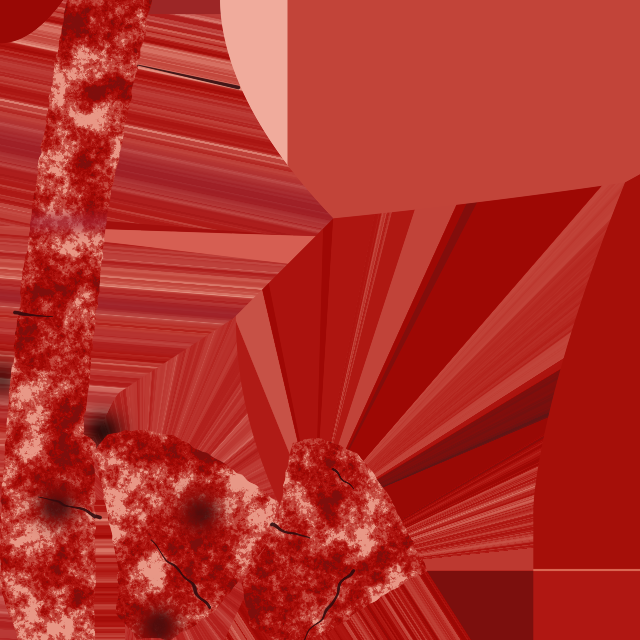
Give the GLSL for this background, as a Shadertoy shader.

```glsl
// Mottled red stones on a ground of flat facets and fans of thin streaks.
// Curved boundaries split the ground, angular stops colour the main fan,
// and fractal noise fills the column and the two polygonal stones.

// Layout units: 768 across the canvas, y pointing down.
const float SIZE = 768.;

// Angle in degrees where a ray sector starts, and its tone.
const vec2 SECTORS[19] = vec2[](
  vec2(-22, .82), vec2(-13.1, .33), vec2(-11.2, .45), vec2(1.6, .33),
  vec2(3.5, .52), vec2(11.2, .6), vec2(14.2, .54), vec2(18, .72),
  vec2(24.4, .32), vec2(25.8, .16), vec2(27.3, .29), vec2(40.9, .7),
  vec2(44.8, .61), vec2(54.2, .71), vec2(57.5, .45), vec2(59, .13),
  vec2(67, .42), vec2(73, .67), vec2(98, .14));

const vec2 LEFT_STONE[12] = vec2[](
  vec2(115, 545), vec2(130, 523), vec2(165, 517), vec2(207, 525),
  vec2(270, 558), vec2(333, 605), vec2(318, 655), vec2(255, 733),
  vec2(205, 766), vec2(165, 764), vec2(142, 735), vec2(144, 680));

const vec2 RIGHT_STONE[12] = vec2[](
  vec2(352, 532), vec2(385, 528), vec2(428, 545), vec2(463, 592),
  vec2(510, 684), vec2(440, 725), vec2(385, 763), vec2(335, 767),
  vec2(302, 750), vec2(291, 700), vec2(324, 650), vec2(340, 600));

// Crack end points, thick end first.
const vec4 CRACKS[7] = vec4[](
  vec4(253, 726, 183, 650), vec4(420, 688, 365, 768), vec4(328, 632, 372, 648),
  vec4(402, 564, 426, 586), vec4(18, 375, 62, 380), vec4(120, 621, 48, 598),
  vec4(286, 105, 165, 78));

float edge(float d) { return smoothstep(-.6, .6, d * iResolution.y / SIZE); }

float hash(vec2 p) { return fract(sin(dot(p, vec2(12.99, 78.23))) * 43758.5); }

float noise(vec2 p) {
  vec2 i = floor(p), f = fract(p);
  f *= f * (3. - 2. * f);
  return mix(mix(hash(i), hash(i + vec2(1, 0)), f.x),
             mix(hash(i + vec2(0, 1)), hash(i + 1.), f.x), f.y);
}

float fbm(vec2 p) {
  float sum = 0., gain = .27;
  for (int i = 0; i < 6; i++, gain *= .8) {
    sum += gain * noise(p);
    p = mat2(1.6, 1.2, -1.2, 1.6) * p + 17.;
  }
  return sum;
}

// Random flat bands with short soft borders.
float bands(float s) {
  float i = floor(s);
  return mix(hash(vec2(i, 7)), hash(vec2(i + 1., 7)), smoothstep(.75, 1., s - i));
}

float streaks(float s) {
  return .36 * bands(s * .06 + 40.) + .36 * bands(s * .15 + 90.) + .28 * bands(s * .4 + 150.);
}

// Tones from maroon through red to pale salmon.
vec3 ramp(float t) {
  vec3 c = mix(vec3(.38, .08, .08), vec3(.62, .03, .015), smoothstep(0., .3, t));
  c = mix(c, vec3(.68, .08, .06), smoothstep(.3, .5, t));
  c = mix(c, vec3(.76, .27, .23), smoothstep(.5, .75, t));
  return mix(c, vec3(.92, .62, .55), smoothstep(.75, 1.05, t));
}

float segment(vec2 p, vec2 a, vec2 b, out float h) {
  h = clamp(dot(p - a, b - a) / dot(b - a, b - a), 0., 1.);
  return length(p - mix(a, b, h));
}

// Signed distance, positive inside.
float polygon(vec2 p, vec2 v[12]) {
  float d = 1e6, side = -1., h;
  for (int i = 0; i < 12; i++) {
    vec2 a = v[i], b = v[(i + 1) % 12];
    d = min(d, segment(p, a, b, h));
    if ((a.y > p.y) != (b.y > p.y) && p.x < a.x + (b.x - a.x) * (p.y - a.y) / (b.y - a.y)) side = -side;
  }
  return d * side;
}

float spot(vec2 d) { return exp(-dot(d, d) / 500.); }

// Rays above, beside and below the right stone.
vec3 mainFan(vec2 p) {
  vec2 r = p - vec2(378, 620);
  float a = degrees(atan(r.x, -r.y)), tone = .56;
  if (a > 67. || p.y > 620.) a = max(67., degrees(atan(r.x, 685. - p.y)) + 8.);
  for (int i = 0; i < 19; i++)
    tone = mix(tone, SECTORS[i].y, edge(radians(a - SECTORS[i].x) * length(r)));
  float fine = .5 * step(11.2, a) * step(a, 14.2) + .1 * step(41., a) + .5 * step(66., a);
  tone += fine * (streaks(a * 12.) - .5) * step(a, 92.);
  float u = p.x - .64 * p.y;
  return ramp(mix(tone, .1 + .8 * streaks(u * 1.3), edge(73.6 - u) * step(684., p.y)));
}

void mainImage(out vec4 fragColor, in vec2 fragCoord) {
  vec2 p = fragCoord / iResolution.xy * SIZE;
  p.y = SIZE - p.y;
  float x = p.x, y = p.y, h;
  // Streaks beside the column, split by a pale wedge
  float below = y - 271. - .033 * x;
  float s = y - (x - 150.) * (below > 0. ? .08 : .21);
  vec3 side = mix(ramp(.2 + .94 * streaks(s)), vec3(.69, .18, .19), .55 * bands(s * .04 + 5.));
  side = mix(side, vec3(.6, .13, .17), .7 * (spot(vec2(s - 203., 0)) + spot(vec2(s * 2. - 736., 0))));
  side = mix(side, vec3(.64, .06, .05), edge(y - 255. - .08 * x) * edge(-below) * step(120., x));
  side = mix(side, vec3(.84, .37, .32), edge(below) * edge(275. + .12 * x - y) * step(120., x));
  side = mix(side, vec3(.61, .15, .15), edge(17. - y) * step(150., x));
  side = mix(side, vec3(.6, .03, .02), edge(52. - y - .009 * x * x) * step(x, 75.));
  // Fan above the left stone, cross streaks in the gap
  float gap = step(600., y) * step(x, 150.);
  float fan = mix(degrees(atan(x - 170., 640. - y)) * 4., y, gap);
  vec3 col = mix(ramp(.25 + .8 * streaks(fan + 300.)), vec3(.72, .18, .17), .5 - .5 * gap);
  // Ground regions
  float q = (y - 380.) / 225.;
  col = mix(col, mainFan(p), edge(x - min(283. + 52. * q * q, 630. - .47 * y)));
  float sideEnd = min(662. - x, 564. - .65 * x + 35. * (1. - smoothstep(110., 145., x)));
  col = mix(col, side, edge((sideEnd - y) * .75 + 500. * step(x, 90.)));
  col *= 1. - .75 * spot(p - vec2(124, 518)) - .5 * spot(p - vec2(2, 455));
  vec3 right = mix(vec3(.65, .06, .035), vec3(.69, .09, .07), edge(y - 684.));
  right = mix(right, vec3(.85, .4, .32), edge(1.3 - abs(y - 684.)));
  col = mix(col, right, edge(x - 640. - 110. * pow(max(610. - y, 0.) / 391., 1.43)));
  float run = max(x - 400., 0.);
  float topEnd = 262. - .1 * run - .000066 * run * run - .4 * max(x - 750., 0.);
  float top = min(x - 264. - 136. * pow(y / 262., 1.85), topEnd - y);
  col = mix(col, mix(vec3(.94, .67, .61), vec3(.76, .265, .225), edge(x - 345.)), edge(top));
  // Column and stones
  float colRight = max(max(182. - .21 * y, 156.6 - .11 * y), 114. * smoothstep(470., 535., y));
  float colLeft = 80. * pow(max(1. - y / 650., 0.), 1.5) + 20. * smoothstep(700., 768., y);
  float stone = max(min(x - colLeft, colRight - x),
                    max(polygon(p, LEFT_STONE), polygon(p, RIGHT_STONE)) + 2.);
  float inside = edge(stone + 3. * noise(p * .12) - 1.5), grain = fbm(p / 36.) - .5;
  float blot = spot(p - vec2(240, 616)) + spot(p - vec2(68, 607)) + spot(p - vec2(190, 752));
  blot = clamp(blot * (.9 + 2. * grain), 0., 1.);
  float tone = .43 + 2.7 * grain + .35 * noise(p / 75. + 3.) - .5 * blot;
  vec3 rock = mix(ramp(clamp(tone, .15, 1.)), vec3(.25, .05, .05), .8 * blot);
  rock = mix(rock, vec3(.62, .13, .2), .6 * spot(vec2(y * 1.8 - 480., 0)) * step(x, 140.));
  col = mix(col, rock, inside);
  // Tapered cracks
  p += inside * 9. * (vec2(noise(p * .07), noise(p * .07 + 30.)) - .5);
  for (int i = 0; i < 7; i++) {
    float d = segment(p, CRACKS[i].xy, CRACKS[i].zw, h);
    col = mix(col, vec3(.2, .04, .05), .9 * edge(2.2 - 1.6 * h - d));
  }
  fragColor = vec4(col, 1);
}
```
